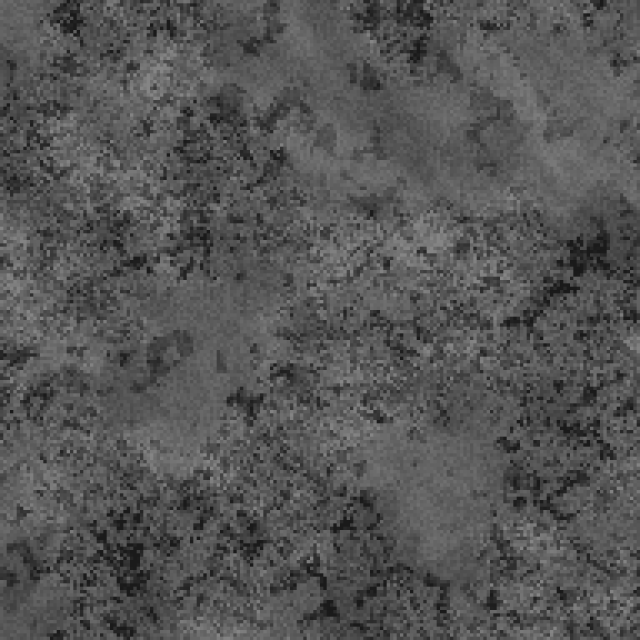
A WebGL 1 fragment shader for this texture:

```glsl
precision highp float;
// Weathered grey stone drawn on a coarse grid of square grains.
// Layered cellular noise gives faint stains, diagonal streaks, angular facets,
// light flaking plates, small dark pits and rare clots; a hash adds grain.

uniform vec2 u_resolution;

#define GRAINS 192.0       // square grains across the canvas
#define BASE_TONE 0.373
#define STAIN 0.15         // contrast of the broad stains
#define STREAK 0.13        // contrast of the diagonal streaks
#define FACET_DEPTH 0.05
#define PLATE_STEP 0.07    // light plates against their darker gaps
#define ROUGH_LIFT 0.035   // rough ground is a little lighter
#define PIT_DEPTH 0.15
#define CLOT_DEPTH 0.10
#define GRAIN 0.13         // full range of the grain by grain variation
#define SOFT 6.0           // blending of neighbouring noise cells
#define HARD 40.0

vec3 hash3(vec2 p) {
  vec3 q = fract(p.xyx * vec3(0.1031, 0.1030, 0.0973));
  q += dot(q, q.yxz + 33.33);
  return fract((q.xxy + q.yzz) * q.zyx);
}

// Cellular noise: random cell values blended by distance to the cell points.
float cellular(vec2 p, float sharpness) {
  vec2 base = floor(p);
  vec2 local = p - base;
  float sum = 0.0;
  float total = 0.0;
  for (int y = -1; y <= 1; y++) {
    for (int x = -1; x <= 1; x++) {
      vec2 offset = vec2(float(x), float(y));
      vec3 h = hash3(base + offset + 71.0);
      vec2 d = offset + h.xy - local;
      float weight = exp(-sharpness * dot(d, d));
      sum += weight * h.z;
      total += weight;
    }
  }
  return sum / total;
}

// Up to four octaves of cellular noise, centred on one half.
float layered(vec2 p, int octaves, float gain) {
  float sum = 0.0;
  float total = 0.0;
  float weight = 1.0;
  for (int i = 0; i < 4; i++) {
    if (i >= octaves) break;
    sum += weight * cellular(p, SOFT);
    total += weight;
    weight *= gain;
    p = mat2(1.6, 1.2, -1.2, 1.6) * p + 17.3;
  }
  return sum / total;
}

float stoneTone(vec2 grain) {
  vec2 p = (grain + 0.5) / GRAINS;
  vec3 speck = hash3(grain + 311.0);

  // Fields shared by the features
  float stain = layered(p * 6.0 + 3.7, 4, 0.75);
  float fine = layered(p * 60.0 + 9.1, 2, 0.85);
  float rough = smoothstep(0.36, 0.60,
    layered(p * 5.0 + 21.4, 2, 0.7) + 0.35 * (fine - 0.5));

  // Streaks fall from upper left to lower right and fade downwards
  vec2 slanted = vec2(p.x - p.y, p.x + p.y) * 0.7071;
  float streak = layered(slanted * vec2(4.0, 18.0) + 40.2, 2, 0.6) - 0.5;
  streak *= mix(0.3, 1.0, smoothstep(0.3, 0.75, p.y));

  // Dark facets with ragged borders
  float facet = smoothstep(0.74, 0.84,
    cellular(p * 10.0 + 55.0 + 0.5 * (fine - 0.5), HARD));

  // Plates, pits and clots
  float plate = smoothstep(0.47, 0.53, stain + 0.7 * (fine - 0.5));
  float pit = smoothstep(0.57, 0.64, fine + 0.35 * (speck.x - 0.5));
  float clot = smoothstep(0.70, 0.77,
    layered(p * 17.0 + 80.6, 2, 0.7) + 0.5 * (fine - 0.5));

  float tone = BASE_TONE + STAIN * (stain - 0.5) + STREAK * streak;
  tone += rough * (ROUGH_LIFT + PLATE_STEP * (plate - 0.5) - PIT_DEPTH * pit);
  tone -= FACET_DEPTH * facet + CLOT_DEPTH * clot;
  tone += GRAIN * mix(0.6, 1.1, rough) * (speck.y - 0.5);
  return clamp(tone, 0.10, 0.52);
}

void main() {
  // Square grains whose borders are smoothed over one screen pixel
  vec2 grid = gl_FragCoord.xy / u_resolution.y * GRAINS - 0.5;
  vec2 corner = floor(grid);
  float grainSize = u_resolution.y / GRAINS;
  vec2 blend = clamp((grid - corner - 0.5) * grainSize + 0.5, 0.0, 1.0);

  float tone = 0.0;
  for (int y = 0; y <= 1; y++) {
    for (int x = 0; x <= 1; x++) {
      vec2 side = vec2(float(x), float(y));
      vec2 share = mix(1.0 - blend, blend, side);
      float weight = share.x * share.y;
      if (weight > 0.001) tone += weight * stoneTone(corner + side);
    }
  }
  gl_FragColor = vec4(vec3(tone), 1.0);
}
```
